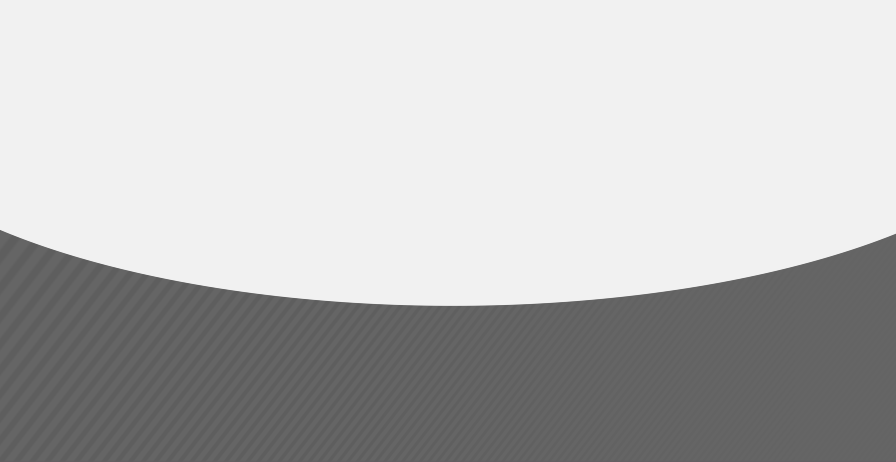
Reproduce this background procedurally as a WebGL 1 fragment shader.

```glsl
precision highp float;

uniform vec2 u_resolution;

// Diagonal hatching that tightens and fades toward the right.
float hatch(vec2 p) {
  float across = p.x - 0.78 * p.y;
  float phase = 28.0 * across + 14.0 * across * across;
  float line = 0.5 + 0.5 * cos(6.28318 * phase);
  float fade = 1.0 - 0.85 * smoothstep(0.5, 1.85, p.x);
  return smoothstep(0.3, 0.9, line) * fade;
}

// Approximate signed distance to an ellipse, negative inside.
float ellipse(vec2 p, vec2 radii) {
  float k = length(p / radii);
  return k * (k - 1.0) / max(length(p / (radii * radii)), 0.001);
}

void main() {
  float pixel = 1.0 / u_resolution.y;
  vec2 p = gl_FragCoord.xy * pixel;
  float middle = 0.5 * u_resolution.x * pixel;

  // Grey floor with dark stripes
  vec3 color = mix(vec3(0.395), vec3(0.367), hatch(p));

  // Faint tinted rim along the bottom
  float rim = 1.0 - smoothstep(0.002, 0.002 + pixel, p.y);
  color = mix(color, vec3(0.39, 0.36, 0.385), 0.6 * rim);

  // Pale bowl dipping into the floor
  float bowl = ellipse(p - vec2(middle + 0.01, 0.83), vec2(1.313, 0.492));
  float cover = 1.0 - smoothstep(-0.6 * pixel, 0.6 * pixel, bowl);
  color = mix(color, vec3(0.945), cover);

  gl_FragColor = vec4(color, 1.0);
}
```
